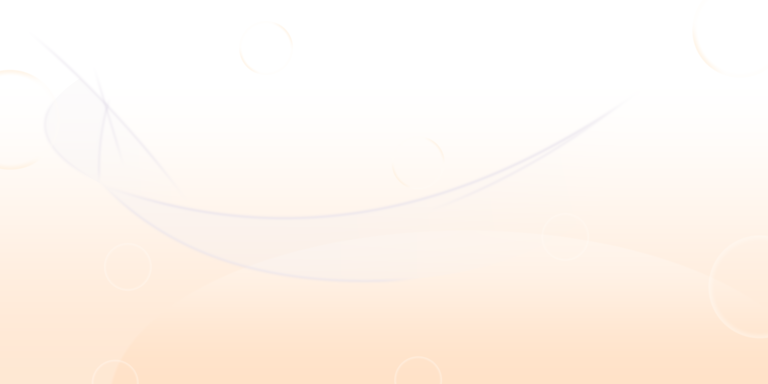
Give the GLSL for this background, as a Shadertoy shader.

```glsl
const vec3 PAPER = vec3(1.0);
const vec3 PEACH = vec3(0.998, 0.908, 0.828);
const vec3 DOME_TOP = vec3(1.0, 0.961, 0.927);
const vec3 DOME_BASE = vec3(1.0, 0.886, 0.785);
const vec3 VEIL = vec3(0.955, 0.945, 0.955);
const vec3 THREAD = vec3(0.905, 0.885, 0.925);
const vec3 RING_WARM = vec3(1.0, 0.935, 0.855);
const vec3 RING_LIGHT = vec3(1.0, 0.985, 0.965);

const float FADE_HEIGHT = 0.82;
const vec2 DOME_CENTRE = vec2(1.215, -0.05);
const vec2 DOME_RADII = vec2(0.93, 0.45);
const float THREAD_WIDTH = 0.0045;
const float RING_WIDTH = 0.13;

// Centre, radius and angle of the warm arcs
const int RING_COUNT = 9;
const vec4 RINGS[RING_COUNT] = vec4[](
    vec4(0.026, 0.688, 0.130, 1.57), vec4(0.693, 0.875, 0.070, 0.65),
    vec4(1.089, 0.576, 0.069, 0.65), vec4(1.927, 0.922, 0.124, 0.55),
    vec4(0.333, 0.305, 0.062, 0.65), vec4(1.472, 0.383, 0.062, 0.65),
    vec4(0.300, 0.002, 0.061, 0.65), vec4(1.089, 0.010, 0.062, 0.65),
    vec4(1.979, 0.253, 0.134, 0.65));

float pixel;

// Soft-edged interval
float span(float a, float b, float soft, float v) {
    return smoothstep(a, a + soft, v) * (1.0 - smoothstep(b - soft, b, v));
}

float inside(float d) {
    return smoothstep(-pixel, pixel, d);
}

// Thin line along a curve, given its axial offset and slope
float thread(float offset, float slope) {
    float d = offset / (max(THREAD_WIDTH, pixel) * sqrt(1.0 + slope * slope));
    return exp(-d * d);
}

vec3 backdrop(vec2 p) {
    vec3 col = mix(PAPER, PEACH, 1.0 - smoothstep(0.0, FADE_HEIGHT, p.y));
    vec2 q = (p - DOME_CENTRE) / DOME_RADII;
    float dome = inside((1.0 - length(q)) * DOME_RADII.y);
    return mix(col, mix(DOME_BASE, DOME_TOP, smoothstep(0.0, 0.4, p.y)), dome);
}

vec3 addVeils(vec3 col, vec2 p) {
    // Curves bounding the sheets, with their slopes
    float du = p.x - 0.74;
    float upper = 0.432 + 0.385 * du * du;
    float upperSlope = 0.77 * du;
    float dl = p.x - 0.95;
    float lower = 0.268 + 0.35 * dl * dl + 0.4 * dl * dl * dl * dl;
    float lowerSlope = 0.7 * dl + 1.6 * dl * dl * dl;
    float dd = p.x - 0.078;
    float diagonal = 0.914 - 0.82 * dd - 0.6 * dd * dd;
    float dh = p.y - 0.675;
    float hem = 0.117 + 6.2 * dh * dh;
    float df = p.y - 0.56;
    float fold = 0.258 + 0.8 * df * df;
    float crease = 0.247 + 0.3 * (0.818 - p.y);

    // Translucent sheets
    float sweep = inside(upper - p.y) * inside(p.y - lower)
        * smoothstep(0.24, 0.30, p.x) * (1.0 - smoothstep(0.7, 1.65, p.x));
    float wing = inside(p.x - hem) * inside(diagonal - p.y)
        * inside(p.y - upper) * (1.0 - smoothstep(0.3, 0.5, p.x));
    float pleat = wing * inside(fold - p.x);
    col = mix(col, VEIL, 0.34 * sweep + 0.16 * wing + 0.14 * pleat);

    // Fine edges
    float lines = 0.55 * thread(p.y - upper, upperSlope) * span(0.24, 1.68, 0.22, p.x);
    float strand = upper - 0.07 * (1.62 - p.x);
    lines += 0.36 * thread(p.y - strand, upperSlope + 0.07) * span(1.08, 1.65, 0.2, p.x);
    lines += 0.45 * thread(p.y - lower, lowerSlope) * span(0.24, 1.10, 0.12, p.x);
    lines += 0.40 * thread(p.y - diagonal, 0.82 + 1.2 * dd) * span(0.06, 0.50, 0.12, p.x);
    lines += 0.28 * thread(p.x - hem, 12.4 * dh) * span(0.52, 0.76, 0.06, p.y);
    lines += 0.35 * thread(p.x - fold, 1.6 * df) * span(0.52, 0.75, 0.04, p.y);
    lines += 0.32 * thread(p.x - crease, 0.3) * span(0.55, 0.84, 0.10, p.y);
    return mix(col, THREAD, min(lines, 0.7));
}

vec3 addRings(vec3 col, vec2 p) {
    for (int i = 0; i < RING_COUNT; i++) {
        vec4 ring = RINGS[i];
        vec2 q = p - ring.xy;
        float depth = (ring.z - length(q)) / ring.z;
        float aa = pixel / ring.z;
        float band = smoothstep(-aa, aa, depth) * (1.0 - smoothstep(0.0, RING_WIDTH, depth));
        // Warm arcs on opposite sides, pale arcs between them
        float facing = cos(2.0 * (atan(q.y, q.x) - ring.w));
        float warm = smoothstep(0.1, 1.0, facing) * smoothstep(0.35, 0.6, ring.y);
        col = mix(col, RING_LIGHT, 0.40 * band * (1.0 - warm));
        col = mix(col, RING_WARM, 0.62 * band * warm);
    }
    return col;
}

void mainImage(out vec4 fragColor, in vec2 fragCoord) {
    vec2 p = fragCoord / iResolution.xy * vec2(2.0, 1.0);
    pixel = 1.0 / iResolution.y;
    vec3 col = backdrop(p);
    col = addVeils(col, p);
    col = addRings(col, p);
    fragColor = vec4(col, 1.0);
}
```
